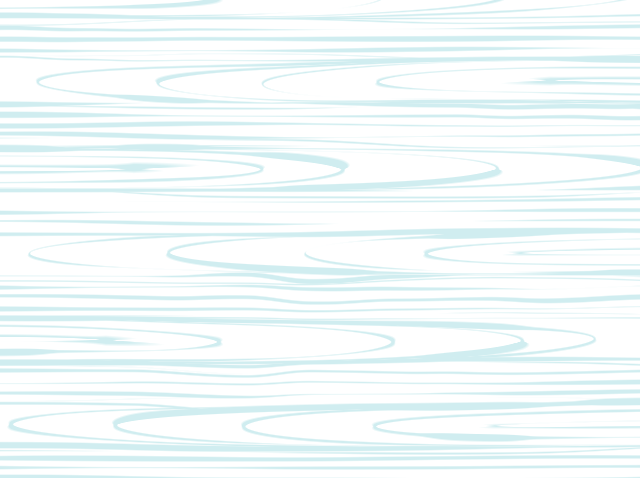
A Shadertoy shader for this texture:

```glsl
// Pale aqua wood grain on white: rows of nested pointed arches that open
// right and left in turn, with bundles of long wavering lines between them.
// Every stroke is a distance to a curve whose width swells and tapers by noise.

float hash(vec2 p) {
    vec3 q = fract(vec3(p.xyx) * 0.1031);
    q += dot(q, q.yzx + 33.33);
    return fract((q.x + q.y) * q.z);
}

// Smooth noise along x; each seed gives a separate track
float noise(float x, float seed) {
    float cell = floor(x), f = x - cell;
    f = f * f * f * (f * (f * 6.0 - 15.0) + 10.0);
    return mix(hash(vec2(cell + 50.0, seed)), hash(vec2(cell + 51.0, seed)), f);
}

// Coverage of a stroke, fading out where it is thinner than the soft edge
float stroke(float dist, float halfWidth) {
    float soft = 1.4 / iResolution.y;
    float edge = clamp((halfWidth - abs(dist)) / soft + 0.5, 0.0, 1.0);
    return min(edge, clamp(2.0 * halfWidth / soft, 0.0, 1.0));
}

// Bundle of five nearly straight lines, plus two thin strays
float straightGrain(vec2 p) {
    float gap = floor((p.y + 0.07) / 0.18);
    float v = p.y - 0.02 - 0.18 * gap;
    float kinkGate = smoothstep(0.55, 0.9, noise(p.x * 1.6, gap + 11.0));
    float kink = kinkGate * (noise(p.x * 6.0, gap + 31.0) - 0.5) * 0.024;
    float ink = 0.0;
    for (int i = 0; i < 7; i++) {
        float line = float(i), seed = gap * 9.0 + line + 100.0;
        bool stray = i > 4;
        float base = stray ? (line - 5.5) * 0.075 : (line - 2.0) * 0.0225;
        float wobble = (noise(p.x * 1.9, seed + 0.5) - 0.5) * (stray ? 0.02 : 0.009);
        float swell = noise(p.x * 2.1 + hash(vec2(seed, 7.0)), seed + 80.0);
        float width = stray ? 0.003 * swell - 0.0009 : 0.0072 * swell - 0.0006;
        float bend = kink * hash(vec2(seed, 3.0));
        ink = max(ink, stroke(v - base - wobble - bend, max(width, 0.0)));
    }
    return ink;
}

// Five nested arches on one axis, narrower toward the heart
float archGrain(vec2 p, float aspect) {
    float row = floor((p.y - 0.02) / 0.18);
    float v = p.y - 0.11 - 0.18 * row;
    v -= 0.007 * (noise(p.x * 2.0, row + 60.0) - 0.5);
    float x = mod(row, 2.0) < 0.5 ? p.x : aspect - p.x;
    float ink = 0.0;
    for (int i = 0; i < 5; i++) {
        float arch = float(i), seed = row * 7.0 + arch + 300.0;
        float tip = 0.05 + 0.26 * arch + 0.14 * (hash(vec2(seed, 1.0)) - 0.5);
        float height = 0.047 * (1.0 - smoothstep(1.8, 5.0, arch)) - 0.001 * arch;
        float reach = mix(0.38, 0.17, arch / 4.0);
        float s = x - tip;

        // Implicit curve v^2 = h^2 (1 - exp(-s / reach)), divided by its slope
        float decay = exp(-s / reach);
        float field = v * v - height * height * (1.0 - decay);
        vec2 slope = vec2(height * height / reach * decay, 2.0 * v);
        float dist = field / (length(slope) + 1e-6);

        // Separate swelling for the two arms, and a thick crescent at the tip
        float along = max(s, 0.0);
        float swell = mix(noise(x * 3.0, seed + 40.0), noise(x * 3.0, seed + 90.0),
                          smoothstep(-0.005, 0.005, v));
        float width = max(0.0040 * swell - 0.0003, 0.0);
        width += 0.004 * smoothstep(0.78, 1.0, swell);
        width += 0.0032 * hash(vec2(seed, 5.0)) * exp(-along * 24.0);
        ink = max(ink, stroke(dist, width));
    }
    return ink;
}

void mainImage(out vec4 fragColor, in vec2 fragCoord) {
    vec2 p = fragCoord / iResolution.y;
    float aspect = iResolution.x / iResolution.y;

    // Slow sag of the whole board
    p.y += 0.008 * (noise(p.x * 1.3, 5.0) - 0.5);

    float ink = max(straightGrain(p), archGrain(p, aspect));
    vec3 aqua = vec3(0.815, 0.93, 0.94);
    fragColor = vec4(mix(vec3(1.0), aqua, ink), 1.0);
}
```
